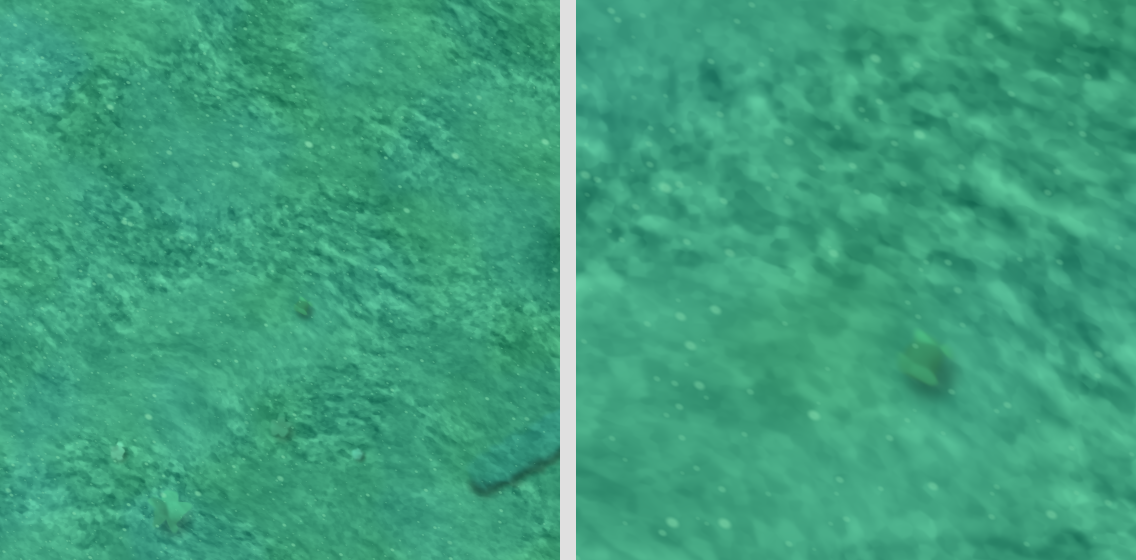
Left: the whole. Right: its middle third, enlarged.
Write a Shadertoy shader that draws this texture.

```glsl
// Murky green seabed: soft streaked silt with pale grit, stones, hollows and a half-buried animal.

vec2 hash2(vec2 p) {
    vec3 h = fract(p.xyx * vec3(0.1031, 0.1030, 0.0973));
    h += dot(h, h.yzx + 33.33);
    return fract((h.xx + h.yz) * h.zy);
}

// Cellular noise with neighbouring cells blended softly, centred on zero
float silt(vec2 p) {
    vec2 cell = floor(p), f = fract(p);
    float sum = 0.0, total = 0.0;
    for (int y = -1; y <= 1; y++)
    for (int x = -1; x <= 1; x++) {
        vec2 o = vec2(x, y);
        vec2 d = o + hash2(cell + o) - f;
        float w = exp(-6.0 * dot(d, d));
        sum += w * hash2(cell + o + 71.0).x;
        total += w;
    }
    return sum / total - 0.5;
}

// Scattered pale grit: one grain at most per grid cell
float grit(vec2 uv, float grid, float chance, float size) {
    vec2 p = uv * grid, cell = floor(p);
    float light = 0.0;
    for (int y = -1; y <= 1; y++)
    for (int x = -1; x <= 1; x++) {
        vec2 c = cell + vec2(x, y);
        vec2 r = hash2(c + grid);
        vec2 d = p - c - hash2(c + 19.0);
        d = vec2(d.x * 0.88 - d.y * 0.48, d.x * 0.48 + d.y * 0.88) * vec2(0.8, 1.2);
        float radius = size * grid * (0.6 + 0.7 * r.y);
        float grain = 1.0 - smoothstep(0.35 * radius, 1.3 * radius, length(d));
        light = max(light, grain * step(r.x, chance) * (0.35 + 0.65 * r.y));
    }
    return light;
}

// Soft dark pit with a ragged rim
float hollow(vec2 uv, vec2 centre, vec2 size, float ragged) {
    vec2 d = (uv - centre) / size;
    return exp(-dot(d, d) * 1.6) * clamp(0.8 + 2.0 * ragged, 0.0, 1.4);
}

// Stone or shell with a soft shadow below; spikes makes the outline jagged
void stone(inout vec3 col, vec2 uv, vec2 centre, float radius, float spikes, vec3 tint, float ragged) {
    vec2 d = uv - centre;
    float a = atan(d.y, d.x);
    float edge = radius * (1.0 + spikes * (sin(5.0 * a + 1.0) + 0.5 * sin(8.0 * a)) + 0.5 * ragged);
    float shade = 1.0 - smoothstep(0.3, 1.5, length(d - radius * vec2(0.35, -0.6)) / radius);
    float body = 1.0 - smoothstep(edge - 0.004, edge + 0.003, length(d));
    col *= 1.0 - 0.25 * shade;
    float lit = 1.0 + 0.12 * d.y / radius + 0.35 * ragged;
    col = mix(col, tint * lit, body * 0.8);
}

void mainImage(out vec4 fragColor, in vec2 fragCoord) {
    vec2 uv = fragCoord / iResolution.xy;

    // Drift axis runs down to the right, gently bent
    vec2 bent = uv + 0.008 * sin(uv.yx * vec2(17.0, 13.0) + 2.0 * sin(uv * 9.0));
    vec2 drift = mat2(0.88, 0.48, -0.48, 0.88) * bent;

    // Silt from clumps down to fine grains
    float broad = sin(uv.x * 7.0 - uv.y * 5.0 + 1.5 * sin(uv.y * 6.0 + 1.0))
                + sin(uv.x * 4.0 + uv.y * 11.0 + 2.0 * sin(uv.x * 5.0));
    float patches = silt(drift * vec2(5.0, 7.0) + 4.0);
    float clumps = silt(drift * vec2(13.0, 21.0));
    vec2 midScale = vec2(30.0, 54.0);
    float mid = silt(drift * midScale);
    float relief = mid - silt((drift + vec2(-0.003, 0.008)) * midScale);
    float fine = silt(drift * vec2(72.0, 118.0));
    float dust = silt(drift * vec2(150.0, 220.0));
    float rough = 0.65 + 0.7 * smoothstep(-0.2, 0.2, patches + 0.5 * clumps);

    float tone = 0.09 * broad - 0.5 * patches + 0.85 * clumps + 0.3 * (0.5 - uv.x);
    tone += rough * (0.8 * mid + 0.7 * relief + 1.3 * fine + 0.7 * dust);

    // Dark hollows
    float pits = hollow(uv, vec2(0.71, 0.65), vec2(0.07, 0.035), mid)
               + 1.5 * hollow(uv, vec2(0.99, 0.55), vec2(0.065, 0.075), mid)
               + 0.8 * hollow(uv, vec2(0.19, 0.78), vec2(0.07, 0.025), mid)
               + 0.7 * hollow(uv, vec2(0.84, 0.28), vec2(0.045, 0.018), mid)
               + 0.6 * hollow(uv, vec2(0.55, 0.69), vec2(0.05, 0.02), mid);
    tone -= 0.95 * pits;

    vec3 col = vec3(0.235, 0.615, 0.478) + tone * vec3(0.07, 0.09, 0.07);
    col.b += 0.035 * (0.5 - uv.x) + 0.06 * silt(uv * 9.0 + 30.0);

    // Half-buried animal: faint bluish body, dark lower edge
    vec2 p = uv - vec2(0.872, 0.158), axis = vec2(0.22, 0.125);
    vec2 away = p - axis * clamp(dot(p, axis) / dot(axis, axis), 0.0, 1.0);
    float side = length(away) - 0.036 - 0.012 * mid;
    float under = smoothstep(-0.2, 0.7, dot(normalize(away + 1e-5), vec2(0.3, -0.95)));
    col = mix(col, col * vec3(0.93, 0.98, 1.06), 1.0 - smoothstep(-0.01, 0.006, side));
    col *= 1.0 - 0.33 * under * exp(-pow(side / 0.011, 2.0));

    // Stones and a jagged shell
    vec3 pale = vec3(0.40, 0.76, 0.61);
    stone(col, uv, vec2(0.54, 0.453), 0.015, 0.03, vec3(0.24, 0.60, 0.41), fine);
    stone(col, uv, vec2(0.50, 0.24), 0.019, 0.12, vec3(0.31, 0.69, 0.53), mid);
    stone(col, uv, vec2(0.21, 0.195), 0.014, 0.08, pale, fine);
    stone(col, uv, vec2(0.30, 0.09), 0.031, 0.22, vec3(0.28, 0.67, 0.50), mid);
    stone(col, uv, vec2(0.64, 0.19), 0.010, 0.05, vec3(0.34, 0.72, 0.60), fine);

    // Pale grit, denser towards the left
    float dense = mix(1.5, 0.5, uv.x);
    float specks = max(grit(uv, 13.0, 0.17, 0.0055), 0.7 * grit(uv, 46.0, 0.13 * dense, 0.0028));
    specks = max(specks, 0.45 * grit(uv, 90.0, 0.14 * dense, 0.0018));
    col = mix(col, vec3(0.53, 0.88, 0.69), 0.75 * specks);

    fragColor = vec4(clamp(col, 0.0, 1.0), 1.0);
}
```
